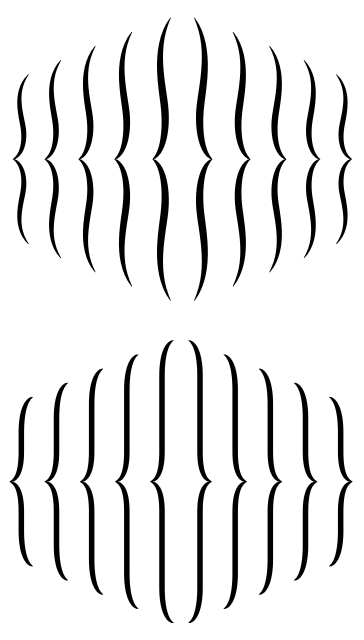
Give the GLSL for this pattern, as a Shadertoy shader.

```glsl
// Two stacked fans of curly braces, black on white, tallest at the middle.
// Each group is folded left-right and top-bottom, so one brace arm is drawn:
// two cubic curves, sampled as tapered segments, joined by a straight stem.

const float CANVAS_HEIGHT = 768.0;   // design units along the canvas height
const int   BRACES_PER_SIDE = 5;
const int   CURVE_STEPS = 14;
const float TALLEST = 169.3;         // half height of the innermost brace
const float HEIGHT_STEP = 17.0;      // loss of half height per brace outward
const float TIP_RADIUS = 0.4;
const vec2  WAVY_CENTER = vec2(0.5, 193.0);
const vec2  STRAIGHT_CENTER = vec2(-1.2, -194.0);
const float WAVY_RADIUS = 4.1;
const float STRAIGHT_RADIUS = 2.9;
const vec3  PAPER = vec3(1.0);
const vec3  INK = vec3(0.0);

vec2 cubic(vec2 a, vec2 b, vec2 c, vec2 d, float t) {
    float s = 1.0 - t;
    return s * s * s * a + 3.0 * s * s * t * b + 3.0 * s * t * t * c + t * t * t * d;
}

// Distance to a segment whose radius changes from ra to rb
float taperedSegment(vec2 p, vec2 a, vec2 b, float ra, float rb) {
    vec2 ab = b - a;
    float h = clamp(dot(p - a, ab) / max(dot(ab, ab), 1e-5), 0.0, 1.0);
    return length(p - a - ab * h) - mix(ra, rb, h);
}

// Stroke radius: thin at the tip (t = 0), full at the stem (t = 1)
float strokeRadius(float t, float radius) {
    return TIP_RADIUS + radius * pow(max(t * (2.0 - t), 0.0), 0.75);
}

// Curve that starts at a pointed tip and swells toward the stem
float taperedCurve(vec2 p, vec2 tip, vec2 b, vec2 c, vec2 stem, float radius) {
    float dist = 1e5;
    vec2 last = tip;
    float lastRadius = TIP_RADIUS;
    for (int i = 1; i <= CURVE_STEPS; i++) {
        float t = float(i) / float(CURVE_STEPS);
        vec2 point = cubic(tip, b, c, stem, t);
        float r = strokeRadius(t, radius);
        dist = min(dist, taperedSegment(p, last, point, lastRadius, r));
        last = point;
        lastRadius = r;
    }
    return dist;
}

// S-shaped arm; the cusp is at the origin and the whole arm scales
float wavyArm(vec2 p, float halfHeight, float k) {
    vec2 scale = vec2(1.0 - 0.035 * k, halfHeight / TALLEST);
    float radius = WAVY_RADIUS * (1.0 - 0.085 * k);
    vec2 waist = vec2(13.8, 65.0) * scale;
    float cusp = taperedCurve(p, vec2(0.0), vec2(13.0, 8.0) * scale,
                              vec2(17.0, 38.0) * scale, waist, radius);
    float hook = taperedCurve(p, vec2(21.0, TALLEST) * scale, vec2(1.0, 135.0) * scale,
                              vec2(10.6, 92.0) * scale, waist, radius);
    return min(cusp, hook);
}

// Upright arm; cusp and hook keep their size, only the stem changes length
float straightArm(vec2 p, float halfHeight) {
    const float stemX = 13.7;
    vec2 low = vec2(stemX, 36.0);
    vec2 high = vec2(stemX, halfHeight - 42.0);
    float stemRadius = strokeRadius(1.0, STRAIGHT_RADIUS);
    float cusp = taperedCurve(p, vec2(0.0), vec2(9.0, 2.0), vec2(stemX, 14.0),
                              low, STRAIGHT_RADIUS);
    float hook = taperedCurve(p, vec2(27.0, halfHeight), vec2(19.0, halfHeight - 3.0),
                              vec2(stemX, halfHeight - 18.0), high, STRAIGHT_RADIUS);
    float stem = taperedSegment(p, low, high, stemRadius, stemRadius);
    return min(stem, min(cusp, hook));
}

void mainImage(out vec4 fragColor, in vec2 fragCoord) {
    float pixel = CANVAS_HEIGHT / iResolution.y;
    vec2 p = (fragCoord - 0.5 * iResolution.xy) * pixel;

    // Pick the group and fold it into one quarter
    bool wavy = p.y > 0.0;
    vec2 q = abs(p - (wavy ? WAVY_CENTER : STRAIGHT_CENTER));

    float dist = 1e5;
    for (int i = 0; i < BRACES_PER_SIDE; i++) {
        float k = float(i);
        float halfHeight = TALLEST - HEIGHT_STEP * k;
        float cuspX = wavy ? 35.5 + 46.9 * k - 1.25 * k * k : 36.5 + 42.2 * k;
        vec2 local = vec2(cuspX - q.x, q.y);
        if (abs(local.x - 13.0) > 24.0) continue;   // too far to touch
        dist = min(dist, wavy ? wavyArm(local, halfHeight, k)
                              : straightArm(local, halfHeight));
    }

    float coverage = clamp(0.5 - dist / pixel, 0.0, 1.0);
    fragColor = vec4(mix(PAPER, INK, coverage), 1.0);
}
```
